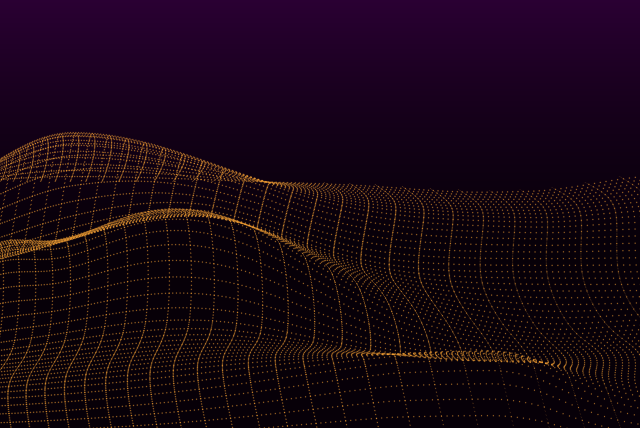
This background is drawn by a Shadertoy shader. Its source:

```glsl
const vec3 VIOLET = vec3(0.165, 0.0, 0.2);
const vec3 NIGHT = vec3(0.027, 0.0, 0.033);
const vec3 GOLD = vec3(0.98, 0.64, 0.2);
const int KEYS = 7;               // crests and troughs, from far to near
const int ROWS = 10;              // dotted rows between two keys
const float DOT_RADIUS = 0.0014;
const float COLUMN_STEP = 0.03;   // column spacing at the left edge
const float STRETCH = 1.2;        // growth of the spacing to the right
const float ROW_DOTS = 6.0;       // dots per column step
const float COLUMN_DOTS = 4.0;    // dots per row step
const float SLOPE_STEP = 0.004;

// Bell curve with its own width on each side
vec2 bell(vec2 x, float center, float leftWidth, float rightWidth) {
    vec2 d = x - center;
    vec2 q = d / mix(vec2(leftWidth), vec2(rightWidth), step(0.0, d));
    return exp(-q * q);
}

// Height of each crest or trough line
vec2 keyHeight(int key, vec2 x) {
    vec2 rise = smoothstep(1.25, 1.55, x);
    if (key == 0) return 0.575 - 0.018 * bell(x, 1.12, 0.22, 0.3) + 0.026 * rise;
    if (key == 1) return 0.49 + 0.2 * bell(x, 0.17, 0.28, 0.49) + 0.018 * rise;
    if (key == 2) return 0.35 + 0.145 * bell(x, 0.45, 0.416, 0.332);
    if (key == 3) return 0.2 + 0.312 * bell(x, 0.41, 0.45, 0.47)
                         + 0.1 * bell(x, -0.02, 0.1, 0.13) + 0.02 * rise;
    if (key == 4) return 0.152 + 0.08 * bell(x, 0.45, 0.45, 0.4);
    if (key == 5) return 0.06 + 0.12 * bell(x, 1.15, 0.9, 0.24);
    return vec2(-0.12);
}

// Tangent that keeps every key an exact extremum of the surface
vec2 monotoneSlope(vec2 a, vec2 b) {
    vec2 sum = a + b;
    return 2.0 * max(a * b, 0.0) * sum / (sum * sum + 1e-8);
}

vec2 hermite(vec2 a, vec2 b, vec2 slopeA, vec2 slopeB, float t) {
    float s = 1.0 - t;
    return a * s * s * (1.0 + 2.0 * t) + b * t * t * (3.0 - 2.0 * t)
         + t * s * (slopeA * s - slopeB * t);
}

// Column coordinate on the swaying, widening sheet
float columnAt(float x, float depth) {
    float sway = 0.025 * sin(depth * 2.2);
    float flatX = 0.3 + (x - 0.3 - sway) / (1.0 + 0.05 * depth);
    return log(1.0 + STRETCH * flatX) / (STRETCH * COLUMN_STEP);
}

float centered(float x) {
    return fract(x + 0.5) - 0.5;
}

float glowDot(vec2 offset, float pixel) {
    float radius = max(DOT_RADIUS, 0.65 * pixel);
    float energy = DOT_RADIUS / radius;
    return energy * energy * exp(-dot(offset, offset) / (radius * radius));
}

float mesh(vec2 p, float pixel) {
    vec2 height[KEYS];
    vec2 slope[KEYS];
    for (int k = 0; k < KEYS; k++) height[k] = keyHeight(k, vec2(p.x, p.x + SLOPE_STEP));
    for (int k = 0; k < KEYS; k++) {
        vec2 before = height[k] - height[max(k - 1, 0)];
        vec2 after = height[min(k + 1, KEYS - 1)] - height[k];
        slope[k] = k == 0 ? after : k == KEYS - 1 ? before : monotoneSlope(before, after);
    }

    float light = 0.0;
    float columnFade = 1.0 - 0.75 * smoothstep(0.8, 1.25, p.x);
    float previous = height[0].x;
    for (int k = 0; k < KEYS - 1; k++) {
        for (int i = 1; i <= ROWS; i++) {
            float t = float(i) / float(ROWS);
            float depth = float(k) + t;
            vec2 row = hermite(height[k], height[k + 1], slope[k], slope[k + 1], t);
            float spacing = COLUMN_STEP * (1.0 + STRETCH * p.x) * (1.0 + 0.05 * depth);

            // Dots along the row
            float dy = p.y - row.x;
            if (abs(dy) < 0.015) {
                float dx = centered(columnAt(p.x, depth) * ROW_DOTS) * spacing / ROW_DOTS;
                float tilt = (row.y - row.x) / SLOPE_STEP;
                light += glowDot(vec2(dx, dy + tilt * dx), pixel);
            }

            // Dots along the columns, between this row and the last
            float gap = row.x - previous;
            if ((p.y - previous) * dy < 0.0) {
                float part = (p.y - previous) / gap;
                float rowDepth = depth + (part - 1.0) / float(ROWS);
                float dx = centered(columnAt(p.x, rowDepth)) * spacing;
                float along = centered(part * COLUMN_DOTS) * gap / COLUMN_DOTS;
                float weight = columnFade * min(1.0, abs(gap) / 0.012);
                light += weight * glowDot(vec2(dx, along), pixel);
            }
            previous = row.x;
        }
    }
    return light;
}

void mainImage(out vec4 fragColor, in vec2 fragCoord) {
    vec2 p = fragCoord / iResolution.y;
    p.x *= 1.5 * iResolution.y / iResolution.x;
    float sky = pow(clamp((p.y - 0.4) / 0.6, 0.0, 1.0), 1.5);
    vec3 color = mix(NIGHT, VIOLET, sky);
    float light = mesh(p, 1.0 / iResolution.y);
    color = mix(color, GOLD, 1.0 - exp(-light));
    fragColor = vec4(color, 1.0);
}
```
